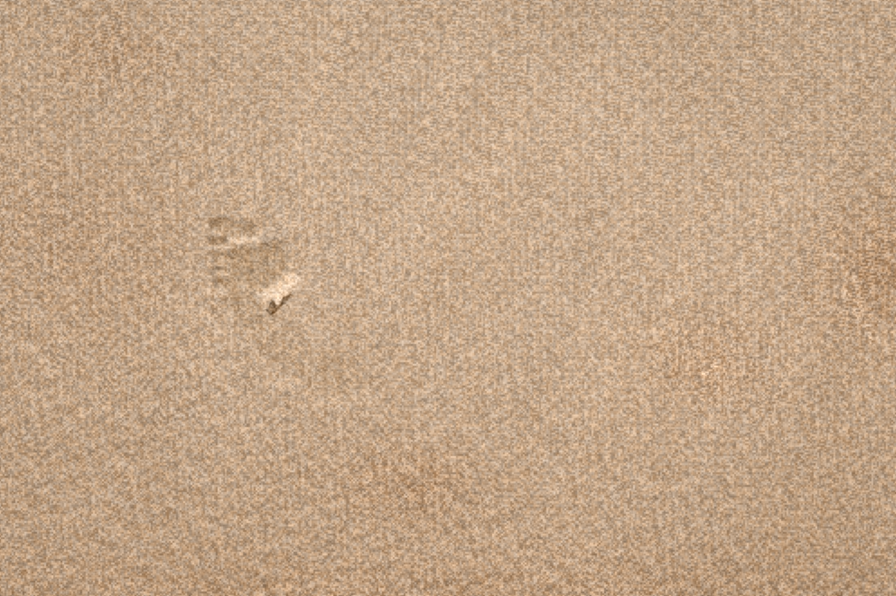
A Shadertoy shader for this texture:

```glsl
// Pale beach sand seen from above, with one shallow footprint left of centre.
// Layered value noise makes the grains and wind streaks; the print is a soft
// depth field of capsules, lit from the upper left. Lengths are canvas heights.

const vec3 SAND = vec3(0.765, 0.652, 0.540);
const vec3 WARM_TINT = vec3(-0.035, -0.065, -0.085);
const vec3 GRAIN_HUE = vec3(0.055, 0.0, -0.055);
const vec2 LIGHT_DIR = vec2(-0.5, 0.85);
const float FINE_GRAINS = 330.0;
const float COARSE_GRAINS = 185.0;
const float FINE_AMOUNT = 0.21;
const float COARSE_AMOUNT = 0.14;
const float STREAK_AMOUNT = 0.035;
const float SLOPE_STEP = 0.006;
const float SLOPE_LIGHT = 0.17;
const float PRINT_SHADE = 0.06;

float hash(vec2 p) {
    return fract(sin(dot(p, vec2(127.1, 311.7))) * 43758.5453);
}

float noise(vec2 p) {
    vec2 i = floor(p), f = fract(p);
    f = f * f * (3.0 - 2.0 * f);
    return mix(mix(hash(i), hash(i + vec2(1, 0)), f.x),
               mix(hash(i + vec2(0, 1)), hash(i + vec2(1, 1)), f.x), f.y);
}

float fbm(vec2 p) {
    float sum = 0.0, amp = 0.5;
    for (int i = 0; i < 4; i++) {
        sum += amp * noise(p);
        p = mat2(1.6, 1.2, -1.2, 1.6) * p + 7.3;
        amp *= 0.5;
    }
    return sum;
}

float segment(vec2 p, vec2 a, vec2 b) {
    vec2 d = b - a;
    return length(p - a - d * clamp(dot(p - a, d) / dot(d, d), 0.0, 1.0));
}

// Filled capsule with a soft rim: 1 inside, 0 outside.
float capsule(vec2 p, vec2 a, vec2 b, float radius, float soft) {
    return 1.0 - smoothstep(radius - soft, radius + soft, segment(p, a, b));
}

// Round soft stain.
float patchAt(vec2 p, vec2 centre, vec2 size) {
    vec2 d = (p - centre) / size;
    return exp(-dot(d, d));
}

// Depth of the footprint, 0 at the surface and about 1 at the deepest.
float printDepth(vec2 p) {
    p += 0.022 * (vec2(fbm(p * 32.0), fbm(p * 32.0 + 19.0)) - 0.47);
    float depth = capsule(p, vec2(0.415, 0.555), vec2(0.455, 0.545), 0.040, 0.014);
    depth = max(depth, 0.65 * capsule(p, vec2(0.400, 0.500), vec2(0.435, 0.460), 0.030, 0.018));
    depth = max(depth, 0.45 * capsule(p, vec2(0.435, 0.450), vec2(0.510, 0.385), 0.030, 0.026));
    depth = max(depth, 0.50 * capsule(p, vec2(0.540, 0.370), vec2(0.585, 0.360), 0.032, 0.032));
    depth = max(depth, 0.80 * capsule(p, vec2(0.385, 0.612), vec2(0.425, 0.608), 0.014, 0.010));
    for (int i = 0; i < 5; i++) {
        float t = float(i) / 4.0;
        vec2 toe = mix(vec2(0.357, 0.618), vec2(0.374, 0.520), t);
        depth = max(depth, 0.85 * capsule(p, toe, toe + vec2(0.012, 0.0), 0.010, 0.007));
    }
    return depth;
}

void mainImage(out vec4 fragColor, in vec2 fragCoord) {
    vec2 p = fragCoord / iResolution.y;
    vec2 centred = fragCoord / iResolution.xy - 0.5;

    // Broad light: brightest above centre, dimmer at the corners and base.
    vec3 col = SAND + 0.018 - 0.11 * dot(centred, centred);
    col += vec3(0.020, 0.030, 0.036) * centred.y;

    // Drifts and faint streaks rising to the right.
    vec2 along = mat2(0.82, -0.57, 0.57, 0.82) * p;
    col += STREAK_AMOUNT * (fbm(along * vec2(9.0, 48.0)) - 0.47);
    col += 0.05 * (fbm(p * 5.0 + 3.0) - 0.47);

    // Damp, warmer stains.
    float stain = 0.75 * patchAt(p, vec2(1.46, 0.54), vec2(0.09, 0.11));
    stain += 0.60 * patchAt(p, vec2(1.20, 0.39), vec2(0.10, 0.08));
    stain += 0.55 * patchAt(p, vec2(0.69, 0.19), vec2(0.11, 0.07));
    stain += 0.45 * patchAt(p, vec2(0.19, 0.91), vec2(0.11, 0.06));
    stain += 0.35 * patchAt(p, vec2(0.10, 0.60), vec2(0.18, 0.14));
    stain += 0.40 * patchAt(p, vec2(0.75, -0.02), vec2(0.70, 0.08));
    col += WARM_TINT * stain * (0.6 + 0.9 * fbm(p * 24.0));

    // Footprint: shaded floor and lit walls.
    vec2 stepToLight = LIGHT_DIR * SLOPE_STEP;
    float depth = printDepth(p);
    float slope = printDepth(p + stepToLight) - printDepth(p - stepToLight);
    col -= PRINT_SHADE * depth * vec3(0.9, 1.0, 1.2);
    col += SLOPE_LIGHT * clamp(slope, -1.0, 0.6);

    // Raised ridge below the toes, and a lifted flake with its shadow.
    vec2 q = p + 0.012 * (vec2(noise(p * 90.0), noise(p * 90.0 + 5.0)) - 0.5);
    col += 0.09 * capsule(q, vec2(0.385, 0.588), vec2(0.430, 0.596), 0.007, 0.007);
    col += 0.12 * capsule(q, vec2(0.455, 0.503), vec2(0.484, 0.535), 0.013, 0.007);
    float crack = capsule(q, vec2(0.453, 0.479), vec2(0.463, 0.489), 0.003, 0.003);
    crack = max(crack, capsule(q, vec2(0.463, 0.489), vec2(0.487, 0.501), 0.003, 0.003));
    col -= 0.30 * crack;

    // Grains, rougher on the stains, with pale crumbs along the right one.
    float fine = noise(p * FINE_GRAINS) - 0.5;
    float coarse = noise(p * COARSE_GRAINS + 31.0) - 0.5;
    col += (FINE_AMOUNT * fine + COARSE_AMOUNT * coarse) * (1.0 + 0.35 * min(stain, 1.0));
    col += GRAIN_HUE * (noise(p * COARSE_GRAINS + 77.0) - 0.5);
    float crumbs = capsule(p, vec2(1.400, 0.560), vec2(1.465, 0.430), 0.012, 0.014);
    crumbs += 0.7 * patchAt(p, vec2(1.19, 0.38), vec2(0.05, 0.05));
    col += 0.14 * crumbs * smoothstep(0.55, 0.85, noise(p * 150.0 + 11.0));

    fragColor = vec4(clamp(col, 0.0, 1.0), 1.0);
}
```
